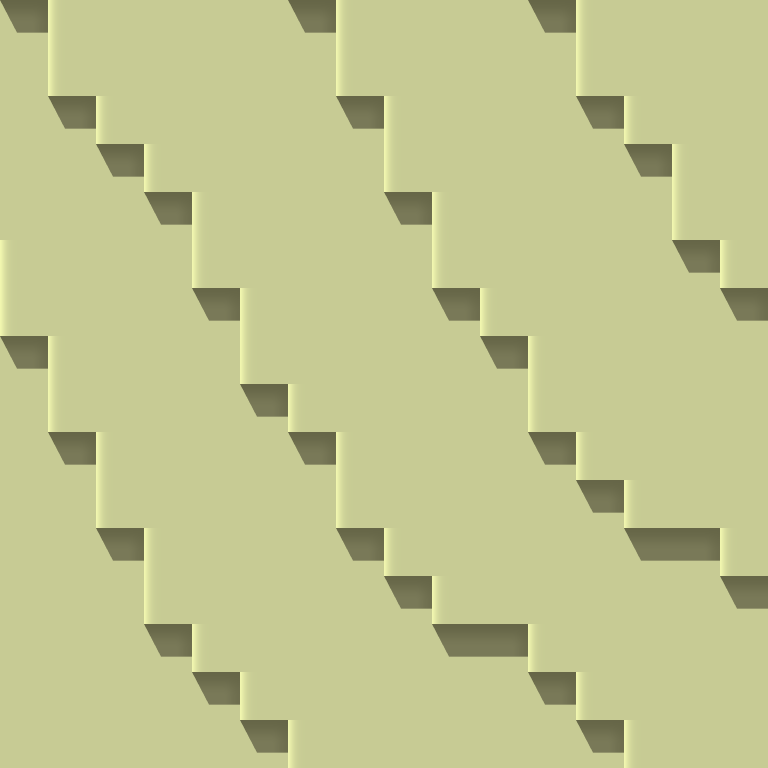
A Shadertoy shader for this pattern:

```glsl
// Olive stepped terraces on a 16 by 16 grid, with slanted shadows and pale lit risers.

const float GRID = 16.0;

// Grid row, counted downward, where terrace i drops in the given column
float terraceRow(int i, float column) {
    vec4 curve = i == 0 ? vec4(0.0, 1.15, 1.39, 0.009)   // start, offset, slope, bend
               : i == 1 ? vec4(6.0, 0.9, 2.05, 0.085)
               : i == 2 ? vec4(11.0, 0.5, 1.6, 0.03)
                        : vec4(0.0, 7.4, 2.15, 0.09);
    float x = column - curve.x;
    float wobble = i == 0 ? 0.6 * cos(0.6283 * (x - 7.0)) : 0.0;
    return floor(curve.y + curve.z * x - curve.w * x * x + wobble);
}

vec3 terraceColor(vec2 p) {
    vec3 color = vec3(0.78, 0.797, 0.58);
    float column = floor(p.x);
    float across = p.x - column;

    for (int i = 0; i < 4; i++) {
        float row = terraceRow(i, column);
        float previousRow = terraceRow(i, column - 1.0);
        float nextRow = terraceRow(i, column + 1.0);

        // Lit riser: bright at the edge, fading to the right
        if (p.y >= previousRow && p.y < row) {
            float glow = exp(-pow(across / 0.12, 1.5));
            color = mix(color, vec3(0.95, 0.97, 0.69), glow);
        }

        // Shadow below the step, slanted at the start of each run
        float depth = p.y - row;
        float slant = previousRow == row ? 0.0 : 0.52 * depth;
        if (depth >= 0.0 && depth < 0.68 && across >= slant) {
            float light = smoothstep(0.0, 0.5, depth);
            if (nextRow != row) light *= 1.0 - 0.6 * smoothstep(0.65, 1.0, across);
            color = mix(vec3(0.40, 0.40, 0.28), vec3(0.475, 0.475, 0.345), light);
        }
    }
    return color;
}

void mainImage(out vec4 fragColor, in vec2 fragCoord) {
    // Average a 3 by 3 set of samples to smooth every edge
    vec3 color = vec3(0.0);
    for (int k = 0; k < 9; k++) {
        vec2 offset = (vec2(k % 3, k / 3) - 1.0) / 3.0;
        vec2 uv = (fragCoord + offset) / iResolution.xy;
        color += terraceColor(GRID * vec2(uv.x, 1.0 - uv.y));
    }
    fragColor = vec4(color / 9.0, 1.0);
}
```
